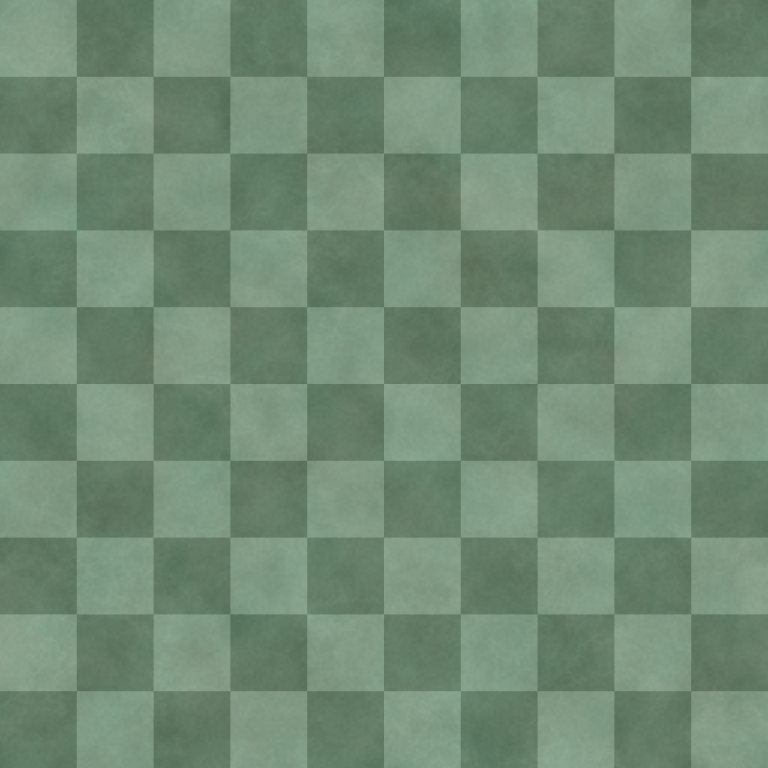
Write a WebGL 1 fragment shader that draws this pattern.

```glsl
precision highp float;
// Ten by ten checkerboard in two sage greens with a soft, worn surface.
// Edges come from signed triangle waves; cloudy mottling, faint wisps and
// fine grain come from value noise that wraps, so the canvas tiles.

uniform vec2 u_resolution;

const float CELLS = 10.0;                       // even, so the checks wrap
const vec3 LIGHT_GREEN = vec3(0.505, 0.607, 0.520);
const vec3 DARK_GREEN = vec3(0.384, 0.481, 0.392);
const vec3 WARM_TINT = vec3(0.045, -0.015, -0.010);
const float CLOUD_PERIOD = 20.0;                // noise cells across the canvas
const float WISP_PERIOD = 44.0;
const float GRAIN_PERIOD = 256.0;
const float CLOUD_AMOUNT = 0.100;
const float WISP_AMOUNT = 0.022;
const float GRAIN_AMOUNT = 0.020;
const float CELL_AMOUNT = 0.010;                // brightness change per square
const float WARP = 0.012;

float hash(vec2 p, float seed) {
  vec3 q = fract(vec3(p.xyx + seed * 7.31) * vec3(0.1031, 0.1030, 0.0973));
  q += dot(q, q.yzx + 33.33);
  return fract((q.x + q.y) * q.z);
}

// Value noise on the unit square, repeating after a whole number of cells.
float wrapNoise(vec2 uv, float period, float seed) {
  vec2 p = uv * period;
  vec2 i = floor(p);
  vec2 f = p - i;
  f = f * f * (3.0 - 2.0 * f);
  vec2 a = mod(i, period);
  vec2 b = mod(i + 1.0, period);
  return mix(mix(hash(a, seed), hash(vec2(b.x, a.y), seed), f.x),
             mix(hash(vec2(a.x, b.y), seed), hash(b, seed), f.x), f.y);
}

float wrapFbm(vec2 uv, float period, float seed) {
  float sum = 0.0;
  float weight = 0.5;
  for (int octave = 0; octave < 4; octave++) {
    sum += weight * wrapNoise(uv, period, seed + float(octave));
    period *= 2.0;
    weight *= 0.55;
  }
  return sum / 1.01;
}

// Signed distance to the nearest grid line, positive in even cells.
vec2 stripeWave(vec2 p) {
  return 0.5 - abs(mod(p + 0.5, 2.0) - 1.0);
}

void main() {
  vec2 uv = gl_FragCoord.xy / u_resolution;

  // Checks, smoothed over one pixel
  vec2 grid = uv * CELLS;
  vec2 halfPixel = 0.5 * CELLS / u_resolution;
  vec2 side = clamp(stripeWave(grid) / halfPixel, -1.0, 1.0);
  float lightMask = 0.5 - 0.5 * side.x * side.y;
  vec3 color = mix(DARK_GREEN, LIGHT_GREEN, lightMask);

  // Warped clouds and thin wisps
  vec2 drift = vec2(wrapNoise(uv, 36.0, 11.0), wrapNoise(uv, 36.0, 12.0)) - 0.5;
  vec2 warped = uv + WARP * drift;
  float cloud = wrapFbm(warped, CLOUD_PERIOD, 1.0) - 0.5;
  float ridge = 1.0 - abs(2.0 * wrapFbm(warped, WISP_PERIOD, 21.0) - 1.0);
  float wisp = pow(ridge, 6.0) - 0.4;
  float wispArea = smoothstep(0.35, 0.75, wrapNoise(uv, 14.0, 31.0));

  // Fine grain and small differences between squares
  float grain = wrapNoise(uv, GRAIN_PERIOD, 41.0) - 0.5;
  float cellShade = hash(mod(floor(grid), CELLS), 51.0) - 0.5;
  float warmth = wrapFbm(uv, 15.0, 61.0) - 0.5;

  color += CLOUD_AMOUNT * cloud * vec3(0.95, 1.0, 0.98);
  color += WISP_AMOUNT * wisp * wispArea;
  color += GRAIN_AMOUNT * grain + CELL_AMOUNT * cellShade;
  color += WARM_TINT * warmth;

  gl_FragColor = vec4(clamp(color, 0.0, 1.0), 1.0);
}
```
